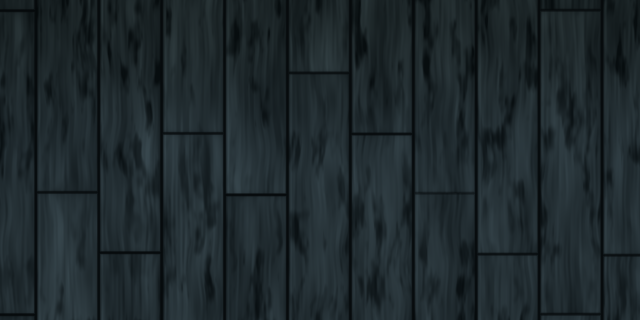
Reproduce this texture procedurally as a WebGL 1 fragment shader.

```glsl
precision highp float;
uniform vec2 u_resolution;

// Lengths are fractions of the canvas height
#define PLANK_WIDTH 0.1966
#define PLANK_LENGTH 0.95
#define FIRST_SEAM 0.112
#define JOINT_STEP 0.189
#define SEAM_HALF 0.0045
#define JOINT_HALF 0.0042
#define FLECK_DEPTH 0.58
#define GRAIN_DEPTH 0.30
#define GAP_COLOR vec3(0.020, 0.035, 0.042)
#define DARK_WOOD vec3(0.050, 0.078, 0.090)
#define LIGHT_WOOD vec3(0.205, 0.262, 0.287)

float hash(vec2 p) {
  return fract(sin(dot(p, vec2(127.1, 311.7))) * 43758.5453);
}

float noise(vec2 p) {
  vec2 i = floor(p);
  vec2 f = fract(p);
  f = f * f * (3.0 - 2.0 * f);
  float low = mix(hash(i), hash(i + vec2(1.0, 0.0)), f.x);
  float high = mix(hash(i + vec2(0.0, 1.0)), hash(i + 1.0), f.x);
  return mix(low, high, f.y);
}

float fbm(vec2 p) {
  float sum = 0.0;
  float gain = 0.55;
  for (int i = 0; i < 3; i++) {
    sum += gain * noise(p);
    p = p * 2.03 + 17.3;
    gain *= 0.5;
  }
  return sum / 0.9625;
}

// Staggered joint height: rises in alternating steps, then descends
float jointHeight(float column) {
  float climb = 0.5 * column + 1.5 * mod(column, 2.0);
  float level = min(climb, abs(9.0 - column));
  return 0.018 + JOINT_STEP * level + 0.010 * (hash(vec2(column, 4.0)) - 0.5);
}

// Wood brightness from 0 to 1; endDistance is measured to the nearest joint
float woodTone(vec2 p, vec2 plank, float endDistance) {
  vec2 q = p + 9.0 * vec2(hash(plank + 3.1), hash(plank + 7.7));
  q.x += 0.016 * (noise(q * vec2(11.0, 9.0)) - 0.5);
  float broad = fbm(q * vec2(27.0, 4.5));
  float patches = noise(q * vec2(13.0, 3.0) + 5.0);
  float fine = noise(q * vec2(150.0, 7.0));
  float fleck = smoothstep(0.50, 0.82, fbm(q * vec2(36.0, 8.5) + 31.0));
  fleck *= mix(0.35, 1.0, smoothstep(0.04, 0.25, endDistance));
  float tone = 0.64 + 0.60 * (broad - 0.5) + 0.38 * (patches - 0.5);
  tone += GRAIN_DEPTH * (fine - 0.5) + 0.08 * (hash(plank) - 0.5);
  return tone - FLECK_DEPTH * fleck;
}

void main() {
  vec2 p = gl_FragCoord.xy / u_resolution.y;
  float pixel = 1.0 / u_resolution.y;

  // Plank layout
  float across = (p.x - FIRST_SEAM) / PLANK_WIDTH + 1.0;
  float column = floor(across);
  float along = (p.y - jointHeight(column)) / PLANK_LENGTH;
  vec2 plank = vec2(column, floor(along));
  float left = fract(across) * PLANK_WIDTH;
  float side = min(left, PLANK_WIDTH - left);
  float above = fract(along) * PLANK_LENGTH;
  float end = min(above, PLANK_LENGTH - above);

  // Wood, darker towards the top and slightly at the bottom
  float tone = woodTone(p, plank, end);
  tone -= 0.26 * smoothstep(0.45, 1.0, p.y);
  tone -= 0.08 * (1.0 - smoothstep(0.0, 0.25, p.y));

  // Soft shading and a lit left bevel
  float bevel = (left - 0.0115) / 0.0035;
  tone += 0.22 * exp(-bevel * bevel);
  tone *= 1.0 - 0.55 * exp(-side / 0.007);
  float wear = mix(0.65, 1.0, hash(vec2(column, 12.0)));
  wear *= column == 7.0 ? 0.5 : 1.0;
  tone *= 1.0 - 0.45 * wear * exp(-end / 0.006);
  vec3 color = mix(DARK_WOOD, LIGHT_WOOD, clamp(tone, -0.15, 1.15));
  color *= mix(vec3(1.0), vec3(1.02, 1.0, 0.95), smoothstep(0.5, 1.0, p.y));

  // Dark gaps between planks
  float blur = max(pixel, 0.0025);
  float seam = 1.0 - smoothstep(SEAM_HALF - blur, SEAM_HALF + blur, side);
  float joint = 1.0 - smoothstep(JOINT_HALF - blur, JOINT_HALF + blur, end);
  color = mix(color, GAP_COLOR, max(0.9 * seam, 0.95 * wear * joint));

  gl_FragColor = vec4(color, 1.0);
}
```
